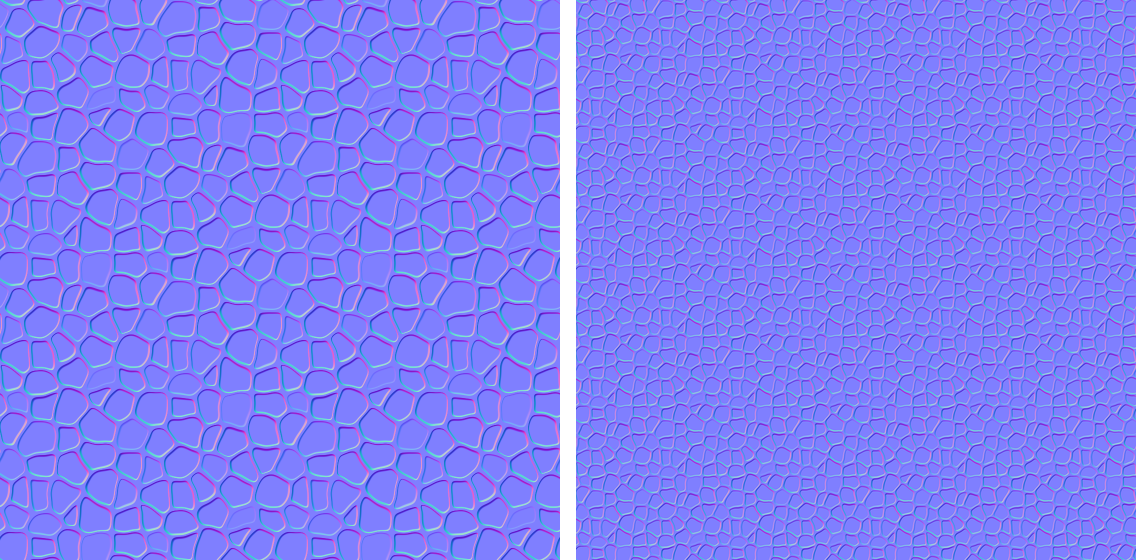
Left, the tile; right, the same tile 2 across and 2 down.
Reproduce this texture map procedurally as a Shadertoy shader.

```glsl
const float TAU = 6.2831853;
const float GRID = 20.0;        // stones across the canvas
const float PERIOD = 10.0;      // stones per repeat, alternate bands shift by half
const float ROUNDING = 15.0;    // higher gives sharper stone corners
const float STEEPNESS = 1.75;   // peak slope of the bevel
const vec3 FLAT_COLOR = vec3(0.497, 0.497, 1.0);

// Wraps a cell index onto the staggered repeat
vec2 wrapCell(vec2 cell) {
    float halfPeriod = 0.5 * PERIOD;
    cell -= halfPeriod * floor((cell.y + 0.5) / halfPeriod);
    cell.x -= PERIOD * floor((cell.x + 0.5) / PERIOD);
    return cell;
}

vec2 hash2(vec2 cell, float salt) {
    vec3 p = fract(vec3(cell.xyx + salt) * vec3(0.1031, 0.1030, 0.0973));
    p += dot(p, p.yzx + 33.33);
    return fract((p.xx + p.yz) * p.zy);
}

// Stone centre in xy, size weight in z
vec3 stoneSite(vec2 cell) {
    vec2 id = wrapCell(cell);
    vec2 centre = cell + 0.5 + 0.68 * (hash2(id, 3.7) - 0.5);
    return vec3(centre, 0.26 * hash2(id, 17.3).x);
}

float power(vec2 p, vec3 site) {
    vec2 offset = p - site.xy;
    return dot(offset, offset) - site.z;
}

// Layered sines that bend the outlines and follow the repeat
vec2 wobble(vec2 p) {
    vec2 q = p * TAU / PERIOD;
    return 0.03 * vec2(sin(3.0 * q.x + 7.0 * q.y), sin(8.0 * q.x - 4.0 * q.y + 1.3))
         + 0.01 * vec2(sin(13.0 * q.y - 5.0 * q.x), sin(15.0 * q.x + 5.0 * q.y));
}

vec2 nearestCell(vec2 p) {
    vec2 base = floor(p), nearest = base;
    float best = 1e5;
    for (int y = -2; y <= 2; y++)
    for (int x = -2; x <= 2; x++) {
        vec2 cell = base + vec2(x, y);
        float d = power(p, stoneSite(cell));
        if (d < best) { best = d; nearest = cell; }
    }
    return nearest;
}

// Gradient towards the border in xy, rounded border distance in z
vec3 stoneEdge(vec2 p, vec2 cell) {
    vec3 site = stoneSite(cell);
    float own = power(p, site), total = 0.0;
    vec2 outward = vec2(0.0);
    for (int y = -2; y <= 2; y++)
    for (int x = -2; x <= 2; x++) {
        if (x == 0 && y == 0) continue;
        vec3 other = stoneSite(cell + vec2(x, y));
        vec2 span = other.xy - site.xy;
        float len = max(length(span), 0.05);
        float border = (power(p, other) - own) / (2.0 * len);
        float weight = exp(-ROUNDING * border);
        total += weight;
        outward += weight * span / len;
    }
    total = max(total, 1e-20);
    return vec3(outward / total, -log(total) / ROUNDING);
}

// Steep outer rim that fades towards the flat stone top
float bevelSlope(float depth, float width) {
    float t = depth / width;
    return smoothstep(0.0, 0.3, t) * (1.0 - smoothstep(0.3, 1.0, t));
}

vec3 normalColor(vec2 slope) {
    vec3 n = normalize(vec3(slope.x, -slope.y, 1.0));
    return FLAT_COLOR + vec3(0.5 * n.xy, 0.5 * (n.z - 1.0));
}

vec3 stoneColor(vec2 uv) {
    vec2 p = uv * GRID;
    p += wobble(p);
    vec2 cell = nearestCell(p);
    vec3 edge = stoneEdge(p, cell);
    float steep = max(length(edge.xy), 0.3);
    vec2 outward = edge.xy / steep;

    // Each stone has its own gap, relief and lopsided bevel
    vec2 shape = hash2(wrapCell(cell), 41.9);
    vec2 tilt = hash2(wrapCell(cell), 67.1);
    float gap = mix(0.012, 0.05, shape.x * shape.x);
    float relief = mix(0.15, 1.0, smoothstep(0.02, 0.35, shape.y));
    float lean = dot(outward, vec2(cos(TAU * tilt.x), sin(TAU * tilt.x)));
    float width = 0.083 * (1.0 + 0.45 * tilt.y * lean);

    // Dividing by the gradient keeps the bevel equally wide in the corners
    float depth = (edge.z - gap) / steep;
    return normalColor(STEEPNESS * relief * bevelSlope(depth, width) * outward);
}

void mainImage(out vec4 fragColor, in vec2 fragCoord) {
    // Average four samples for smooth edges
    vec3 color = vec3(0.0);
    for (int i = 0; i < 4; i++) {
        vec2 offset = vec2(i % 2, i / 2) * 0.5 - 0.25;
        color += stoneColor((fragCoord + offset) / iResolution.xy);
    }
    fragColor = vec4(color * 0.25, 1.0);
}
```
